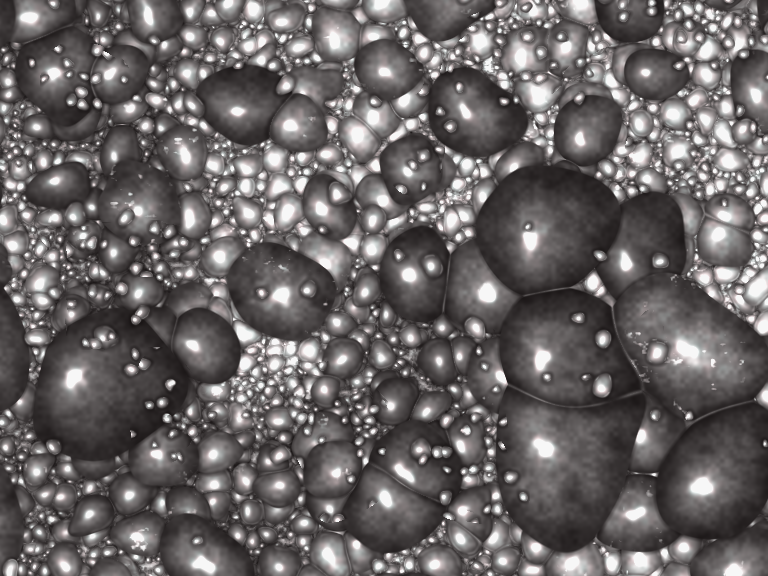
A Shadertoy shader for this texture:

```glsl
float hash(vec2 p) {
    return fract(sin(dot(p, vec2(127.1, 311.7))) * 43758.5453);
}

float noise(vec2 p) {
    vec2 i = floor(p), f = fract(p);
    f = f * f * (3.0 - 2.0 * f);
    return mix(mix(hash(i), hash(i + vec2(1, 0)), f.x),
               mix(hash(i + vec2(0, 1)), hash(i + vec2(1, 1)), f.x), f.y);
}

float fbm(vec2 p) {
    return 0.5 * noise(p) + 0.3 * noise(p * 2.1 + 7.0) + 0.2 * noise(p * 4.3 + 19.0);
}

// Tone of one bubble: q is the offset from its centre in radii, d the rim distance
float bubbleTone(vec2 q, float d, float radius, float id, vec2 p) {
    float big = smoothstep(0.015, 0.085, radius);
    float body = mix(0.42, 0.275, big) * mix(0.75, 1.25, id);
    float tone = body * mix(0.52, 1.0, smoothstep(0.0, 0.6, 1.0 - d));

    // Stained film on the large bubbles
    tone *= 1.0 + big * 1.1 * (fbm(p * 26.0 + id * 40.0) - 0.5);
    tone *= 1.0 + 0.3 * (noise(p * 130.0) - 0.5);

    // Lamp reflection: wide halo and hot core
    vec2 lamp = q - vec2(-0.12, -0.06) - 0.2 * (vec2(id, fract(id * 17.0)) - 0.5);
    lamp += 0.12 * (vec2(noise(p * 60.0), noise(p * 60.0 + 9.0)) - 0.5);
    float l = dot(lamp, lamp);
    tone += mix(0.32, 0.22, big) * exp(-l * mix(3.5, 6.0, big));
    tone += mix(0.8, 1.4, big) * exp(-l * mix(17.0, 75.0, big));

    // Broken light arc inside the rim, and glints on some films
    float arc = exp(-pow((d - 0.86) / 0.09, 2.0));
    tone += 0.16 * arc * (1.0 - big) * smoothstep(0.4, 0.8, noise(q * 2.5 + id * 50.0));
    float glints = smoothstep(0.66, 0.85, fbm(p * 60.0 + id * 30.0));
    tone += 0.5 * glints * step(0.6, id) * smoothstep(0.4, 0.7, noise(p * 18.0));
    return tone;
}

// Paints one size of bubbles over the tone below; neighbours press flat walls
float paintBubbles(float below, vec2 p, float size, float density, float seed) {
    vec2 w = p / size * 1.6 + seed * 5.0;
    vec2 pos = p + size * 0.28 * (vec2(noise(w), noise(w + 31.0)) - 0.5);
    vec2 cell = floor(pos / size);
    float nearest = 9.0, second = 9.0, radius = size, id = 0.0;
    vec2 offset = vec2(0);
    for (int y = -1; y <= 1; y++)
    for (int x = -1; x <= 1; x++) {
        vec2 c = cell + vec2(x, y), k = c + seed * 37.3;
        if (hash(k) > density) continue;
        vec2 jitter = 0.7 * (vec2(hash(k + 3.1), hash(k + 8.7)) - 0.5);
        float r = size * mix(0.34, 0.62, hash(k + 14.9));
        vec2 q = (pos - (c + 0.5 + jitter) * size) / r;
        float turn = 6.28 * hash(k + 21.3);
        vec2 axis = vec2(cos(turn), sin(turn));
        float d = length(vec2(dot(q, axis) * mix(1.0, 1.35, hash(k + 27.7)),
                              dot(q, vec2(-axis.y, axis.x))));
        if (d < nearest) {
            second = nearest;
            nearest = d;
            offset = q;
            radius = r;
            id = hash(k + 33.9);
        } else {
            second = min(second, d);
        }
    }
    float tone = bubbleTone(offset, nearest, radius, id, p);

    // Dark crease beside each wall with a thin bright seam in it
    float wall = 0.5 * (second - nearest);
    tone *= mix(0.62, 1.0, smoothstep(0.0, 0.16, wall));
    tone += 0.28 * exp(-pow(wall * radius / 0.0018, 2.0)) * noise(p * 30.0);

    float inside = (1.0 - nearest) * radius;
    float shade = mix(0.68, 1.0, smoothstep(0.0, 0.008, -inside));
    return mix(below * shade, tone, smoothstep(-0.0015, 0.0025, inside));
}

void mainImage(out vec4 fragColor, in vec2 fragCoord) {
    vec2 p = fragCoord / iResolution.y;

    // Glittering froth under everything
    float froth = fbm(p * 100.0);
    float tone = 0.28 + 0.62 * smoothstep(0.25, 0.8, froth);

    // Bubbles from fine to large, the finer ones lit unevenly
    for (int i = 0; i < 6; i++) {
        float level = float(i);
        float size = 0.0165 * pow(1.74, level);
        float density = mix(0.8, 0.46, smoothstep(2.0, 5.0, level));
        tone = paintBubbles(tone, p, size, density, level + 1.0);
        if (i == 3) tone *= mix(0.78, 1.42, smoothstep(0.2, 0.8, noise(p * 4.5 + 3.0)));
    }

    // A few small bubbles riding on top
    float cluster = smoothstep(0.6, 0.8, noise(p * 7.0));
    tone = paintBubbles(tone, p, 0.04, 0.025, 9.0);
    tone = paintBubbles(tone, p, 0.022, 0.25 * cluster, 11.0);

    // Warm greys with faint colour fringes in the lights
    tone = 0.03 + 1.04 * tone;
    vec3 color = vec3(tone) + vec3(0.012, -0.005, -0.004);
    float fringe = noise(p * 75.0 + 50.0) - 0.5;
    color += vec3(-0.06, 0.03, 0.02) * fringe * smoothstep(0.35, 0.7, tone);
    fragColor = vec4(clamp(color, 0.0, 0.97), 1.0);
}
```
